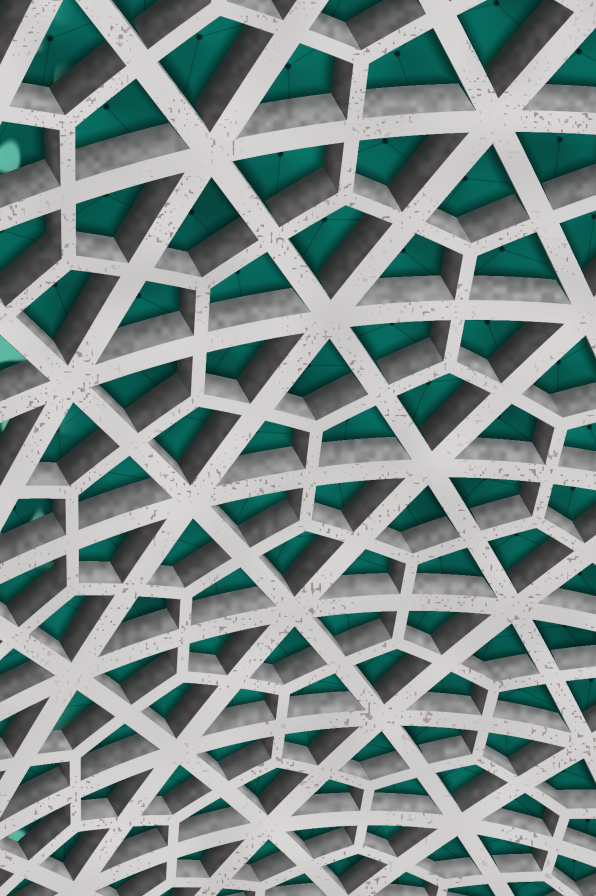
Reproduce this pattern procedurally as a WebGL 1 fragment shader.

```glsl
precision highp float;
// Concrete lattice of triangles, each split by a three-armed rib, over green panels.
// A receding, arched grid is inverted per point; beams are distances to segments,
// and their side walls come from tracing a slanted ray to the first beam it meets.

uniform vec2 u_resolution;

struct Lattice {
  vec3 beam;   // signed distance, then the outward normal
  vec2 knob;   // offset to the centre of the panel
  float seed;  // random value of the panel
  float z;     // perspective depth, larger is smaller
};

float hash(vec2 p) {
  vec3 q = fract(vec3(p.xyx) * 0.1031);
  q += dot(q, q.yzx + 33.33);
  return fract((q.x + q.y) * q.z);
}

float noise(vec2 p) {
  vec2 i = floor(p), f = fract(p);
  f = f * f * (3.0 - 2.0 * f);
  return mix(mix(hash(i), hash(i + vec2(1, 0)), f.x),
             mix(hash(i + vec2(0, 1)), hash(i + vec2(1, 1)), f.x), f.y);
}

// Keeps the nearer of the best beam and the segment a-b, both relative to the point.
void addBeam(inout vec3 best, vec2 a, vec2 b, float halfWidth) {
  vec2 ab = b - a;
  vec2 q = a + ab * clamp(-dot(a, ab) / dot(ab, ab), 0.0, 1.0);
  float r = length(q);
  if (r - halfWidth < best.x) best = vec3(r - halfWidth, -q / max(r, 1e-5));
}

Lattice lattice(vec2 p) {
  // Undo the perspective and the arch of the rows
  float z = 1.0, s = 0.0;
  for (int i = 0; i < 5; i++) {
    s = ((p.x - 0.105) * z - 0.130) / 0.159;
    z = 1.0 / (1.0 - (p.y - 0.135 - 0.0086 * (s - 2.1) * (s - 2.1)) / 2.372);
  }
  float row = (z - 1.0) / 0.0976;

  // Triangle that holds the point
  vec2 grid = vec2((s - row) * 0.5, row);
  vec2 cell = floor(grid), f = grid - cell;
  float side = f.x + f.y < 1.0 ? 1.0 : -1.0;
  vec2 origin = vec2(0.5 - 0.5 * side);
  vec2 local = abs(f - origin);
  vec3 weight = vec3(1.0 - local.x - local.y, local);

  // Corners relative to the point, through the local Jacobian
  vec2 ds = vec2(0.159 / z, 0.0172 * (s - 2.1));
  vec2 dRow = vec2(-0.130 - 0.159 * s, 2.372) * 0.0976 / (z * z);
  mat2 jac = mat2(2.0 * ds, ds + dRow);
  vec2 a = jac * (origin - f);
  vec2 b = a + side * jac[0], c = a + side * jac[1];
  vec2 hub = (a + b + c) / 3.0;

  Lattice l = Lattice(vec3(9.0, 0.0, 1.0), hub, 0.0, z);
  for (int i = 0; i < 3; i++) {
    vec2 middle = 0.5 * (a + b);
    addBeam(l.beam, a, b, (i == 0 ? 0.0120 : 0.0140) / z);
    addBeam(l.beam, hub, middle, 0.0083 / z);
    if (weight.x >= max(weight.y, weight.z)) {
      l.knob = 0.25 * (a + middle + 0.5 * (a + c) + hub);
      l.seed = hash(cell * 7.0 + vec2(float(i) + 40.0, 3.0 * side + 50.0));
    }
    vec2 first = a;
    a = b; b = c; c = first;
    weight = weight.yzx;
  }
  return l;
}

vec3 panelColor(vec2 p, Lattice l) {
  float r = length(l.knob), angle = atan(l.knob.y, l.knob.x);
  float light = 0.12 + 0.45 * noise(p * 11.0) + 0.3 * l.seed + 0.15 * cos(angle + 6.0 * l.seed);
  vec3 col = mix(vec3(0.02, 0.22, 0.20), vec3(0.03, 0.51, 0.45), light);
  // Creases that meet at a small knob
  float crease = r * abs(sin(1.5 * angle + 3.0 * l.seed));
  col *= 0.78 + 0.22 * smoothstep(0.0003, 0.0018, crease);
  col *= 0.4 + 0.6 * smoothstep(0.002, 0.0045, r * l.z);
  // Shade beside the beams, glare near the left border
  col *= 0.5 + 0.5 * smoothstep(-0.002, 0.016, l.beam.x * l.z);
  float glare = smoothstep(0.64, 0.76, noise(p * vec2(34.0, 24.0) + 5.0));
  return mix(col, vec3(0.45, 0.82, 0.72), 0.8 * glare * (1.0 - smoothstep(0.03, 0.11, p.x)));
}

vec3 shade(vec2 p, float pixel) {
  Lattice front = lattice(p), l = front;
  float depth = 0.034 / front.z, t = 0.0;
  vec2 slant = vec2(0.50, 0.866);
  for (int i = 0; i < 12; i++) {
    if (l.beam.x < 0.0004 || t >= depth) break;
    t = min(t + max(l.beam.x, 0.0006), depth);
    l = lattice(p + slant * t);
  }
  vec3 col = panelColor(p + slant * t, l);
  if (l.beam.x < 0.0004) {
    // Walls facing left are dark, walls facing up are pale
    float light = smoothstep(-0.75, -0.05, l.beam.y);
    float grain = 0.86 + 0.28 * noise(p * 130.0);
    col = mix(vec3(0.29, 0.28, 0.28), vec3(0.60, 0.60, 0.60), light) * grain;
    col = mix(col, vec3(0.10, 0.14, 0.13), (0.75 - 0.4 * light) * smoothstep(0.25, 1.0, t / depth));
  }
  // Front faces: pale concrete with blotches and pits
  vec3 face = vec3(0.82, 0.81, 0.81) * (0.95 + 0.09 * noise(p * 16.0));
  float pit = smoothstep(0.76, 0.92, noise(p * 330.0)) * smoothstep(0.3, 0.7, noise(p * 24.0 + 9.0));
  face = mix(face, vec3(0.50, 0.43, 0.42), 0.65 * pit);
  return mix(face, col, smoothstep(-0.5 * pixel, 0.5 * pixel, front.beam.x));
}

void main() {
  float pixel = 1.0 / u_resolution.y;
  vec2 p = vec2(gl_FragCoord.x, u_resolution.y - gl_FragCoord.y) * pixel;
  vec3 col = vec3(0.0);
  for (int i = 0; i < 4; i++) {
    vec2 jitter = vec2(mod(float(i), 2.0), floor(float(i) * 0.5)) * 0.5 - 0.25;
    col += 0.25 * shade(p + jitter * pixel, pixel);
  }
  gl_FragColor = vec4(col, 1.0);
}
```
